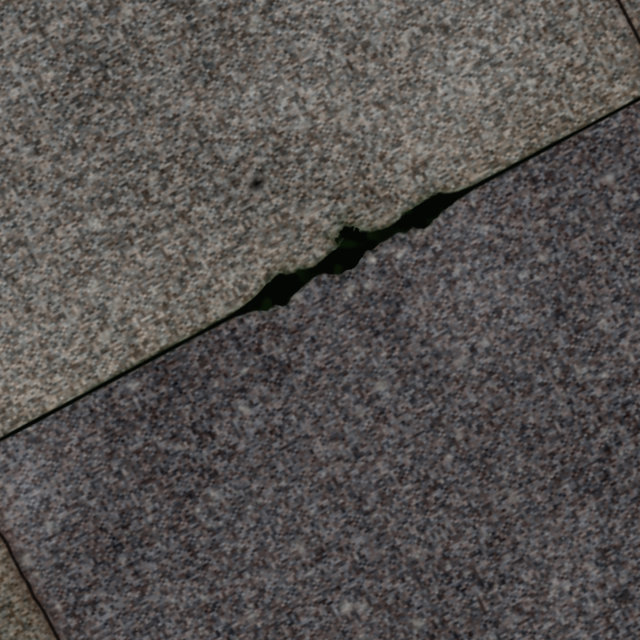
Give the GLSL for this texture, as a three.js fragment shader.

```glsl
varying vec2 vUv;

const vec3 UPPER_SLAB = vec3(0.385, 0.370, 0.355);
const vec3 LOWER_SLAB = vec3(0.278, 0.262, 0.268);
const vec3 CORNER_SLAB = vec3(0.340, 0.315, 0.275);
const vec3 JOINT_BLACK = vec3(0.015, 0.022, 0.012);
const vec3 MOSS_GREEN = vec3(0.055, 0.120, 0.030);
const vec3 RUST = vec3(0.200, 0.120, 0.085);
const vec3 SPECK = vec3(0.660, 0.660, 0.630);
const float JOINT_START = 0.3125;
const float JOINT_SLOPE = 0.5335;
const float JOINT_WIDTH = 0.0028;
const float SOFT = 0.0022;
const float GRAIN = 1.0;

float hash(vec2 p) {
  vec3 q = fract(vec3(p.xyx) * 0.1031);
  q += dot(q, q.yzx + 33.33);
  return fract((q.x + q.y) * q.z);
}

float noise(vec2 p) {
  vec2 i = floor(p), f = fract(p);
  f = f * f * (3.0 - 2.0 * f);
  return mix(mix(hash(i), hash(i + vec2(1.0, 0.0)), f.x),
             mix(hash(i + vec2(0.0, 1.0)), hash(i + 1.0), f.x), f.y);
}

float fbm(vec2 p) {
  float sum = 0.0, amp = 0.5;
  for (int i = 0; i < 4; i++) {
    sum += amp * noise(p);
    p = mat2(1.6, 1.2, -1.2, 1.6) * p + 7.3;
    amp *= 0.5;
  }
  return sum / 0.9375;
}

// Soft round patch, 1 at its centre
float patchAt(vec2 p, vec2 centre, float radius) {
  vec2 d = (p - centre) / radius;
  return exp(-dot(d, d));
}

float bump(float x, float centre, float width) {
  float d = (x - centre) / width;
  return exp(-d * d);
}

// Signed distance to the line through a and b, positive on its right
float lineSide(vec2 p, vec2 a, vec2 b) {
  vec2 dir = normalize(b - a);
  return dot(p - a, vec2(dir.y, -dir.x));
}

// Scattered bright chips, one candidate per cell
float chips(vec2 p, float cells, float density) {
  vec2 g = p * cells, base = floor(g);
  float sum = 0.0;
  for (int y = -1; y <= 1; y++) {
    for (int x = -1; x <= 1; x++) {
      vec2 c = base + vec2(float(x), float(y));
      vec2 d = g - c - vec2(hash(c + 11.7), hash(c + 47.1));
      float size = mix(0.16, 0.42, hash(c + 83.4));
      float present = step(1.0 - density, hash(c + 5.9));
      sum += present * exp(-dot(d, d) / (size * size)) * mix(0.4, 1.0, hash(c + 29.2));
    }
  }
  return min(sum, 1.0);
}

void main() {
  vec2 p = vUv;
  vec2 along = normalize(vec2(1.0, JOINT_SLOPE));
  vec2 q = vec2(dot(p, along), dot(p, vec2(-along.y, along.x)));
  float joint = (p.y - JOINT_START - JOINT_SLOPE * p.x) * along.x;
  float upper = smoothstep(-SOFT, SOFT, joint);

  // Slabs and their broad stains
  vec3 color = mix(LOWER_SLAB, UPPER_SLAB, upper);
  float crackLow = lineSide(p, vec2(0.0, 0.167), vec2(0.091, 0.0));
  float crackHigh = lineSide(p, vec2(0.966, 1.0), vec2(1.0, 0.935));
  crackLow += 0.006 * (noise(p * 45.0) - 0.5);
  color = mix(color, CORNER_SLAB, smoothstep(-SOFT, SOFT, crackLow));
  float stain = 0.10 * (fbm(p * 7.0) - 0.5);
  stain += upper * (0.05 * patchAt(p, vec2(0.12, 0.46), 0.16) + 0.04 * patchAt(p, vec2(0.70, 0.83), 0.17)
                  - 0.045 * patchAt(p, vec2(0.20, 0.90), 0.16));
  stain += (1.0 - upper) * (0.06 * patchAt(p, vec2(0.78, 0.56), 0.11) + 0.06 * patchAt(p, vec2(0.03, 0.22), 0.13)
                          - 0.04 * patchAt(p, vec2(0.25, 0.29), 0.10));
  color += stain;
  color += vec3(0.018, 0.006, -0.015) * upper * exp(-joint * 9.0);

  // Mineral grain
  float coarse = noise(q * vec2(95.0, 125.0)) - 0.5;
  float fine = noise(q * vec2(190.0, 250.0) + 31.0) - 0.5;
  color += GRAIN * (0.17 * coarse + 0.30 * fine) * mix(0.85, 1.0, upper);
  color += 0.05 * (noise(p * 150.0 + 61.0) - 0.5) * vec3(1.0, -0.2, -0.9);
  float sparkle = 0.40 * chips(p, 85.0, 0.22) + 0.65 * chips(p + 3.1, 42.0, 0.07);
  color = mix(color, SPECK, min(sparkle, 0.8));

  // Dark pits
  float pits = patchAt(p, vec2(0.401, 0.712), 0.010) + 0.7 * patchAt(p, vec2(0.977, 0.069), 0.011);
  color *= 1.0 - 0.75 * min(pits, 1.0);

  // Rusty corner cracks
  float stainLow = exp(-abs(crackLow) / 0.011);
  float stainHigh = exp(-abs(crackHigh) / 0.008);
  color = mix(color, RUST, 0.6 * max(stainLow, stainHigh));
  float cracks = min(abs(crackLow), abs(crackHigh));
  color *= mix(0.3, 1.0, smoothstep(0.0005, 0.0045, cracks));

  // Joint widened by clumps of moss
  float clump = 0.020 * bump(p.x, 0.437, 0.038) + 0.021 * bump(p.x, 0.548, 0.038)
              + 0.015 * bump(p.x, 0.660, 0.045);
  float ragged = fbm(p * 42.0) - 0.5;
  float halfWidth = JOINT_WIDTH + clump + ragged * (0.002 + 1.1 * clump);
  float gap = abs(joint - 0.1 * clump) - halfWidth;
  float tuft = length((p - vec2(0.543, 0.637)) * vec2(0.8, 1.0)) - 0.014 + 0.045 * ragged;
  gap = min(gap, tuft);
  float mossy = smoothstep(0.05, 0.2, p.x) * (1.0 - smoothstep(0.72, 0.95, p.x));
  float fringe = exp(-max(gap, 0.0) / (0.0035 + 0.25 * clump)) * mix(0.35, 1.0, upper);
  color = mix(color, MOSS_GREEN, 0.6 * fringe * mix(0.35, 1.0, mossy));
  float greenPatch = smoothstep(0.48, 0.75, noise(p * 55.0 + 17.0)) * smoothstep(0.002, 0.012, clump);
  vec3 depth = mix(JOINT_BLACK, MOSS_GREEN, 0.55 * greenPatch);
  color = mix(color, depth, 1.0 - smoothstep(-SOFT, SOFT, gap));

  gl_FragColor = vec4(clamp(color, 0.0, 1.0), 1.0);
}
```
